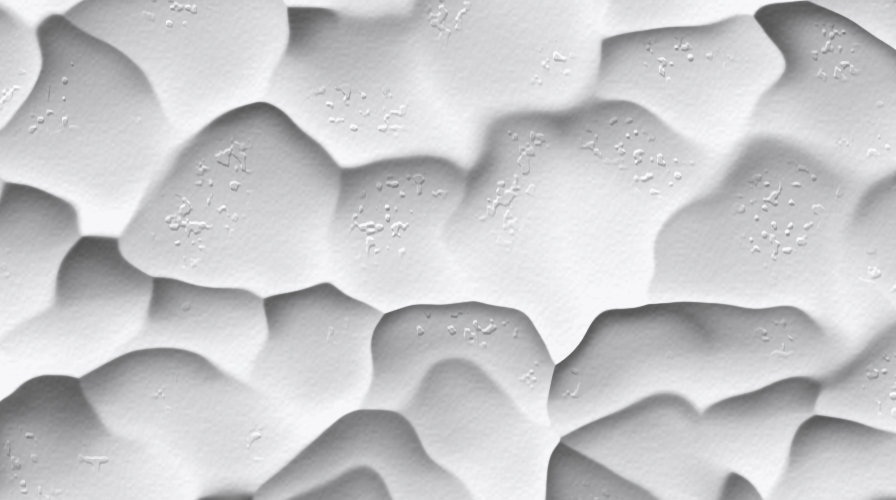
This texture is drawn by a Shadertoy shader. Its source:

```glsl
// Scalloped white plaster: scooped hollows with crisp crests, soft shadows and small chips.

#define ROWS 4.0           // hollows per canvas height
#define JITTER 0.85        // scatter of the hollow centres
#define WARP 0.30          // waviness of the crests
#define CREST_SHARP 75.0   // crispness of the sharp crests
#define CREST_SOFT 8.0     // crispness where crests melt away
#define SHADOW 0.40        // darkness below a crest
#define GLOW 0.11          // brightness above a crest
#define BASE_TONE 0.785    // grey of the open plaster
#define CHIP_RELIEF 0.17   // contrast of chips and pebbles
#define GRAIN_RELIEF 0.05  // contrast of the fine grain

const vec2 LIGHT = vec2(-0.29, 0.957);
const vec3 TINT = vec3(0.997, 0.998, 1.008);

vec2 hash22(vec2 p) {
    vec3 q = fract(p.xyx * vec3(0.1031, 0.1030, 0.0973));
    q += dot(q, q.yzx + 33.33);
    return fract((q.xx + q.yz) * q.zy);
}

float noise(vec2 p) {
    vec2 i = floor(p), f = fract(p);
    f = f * f * (3.0 - 2.0 * f);
    float low = mix(hash22(i).x, hash22(i + vec2(1, 0)).x, f.x);
    float high = mix(hash22(i + vec2(0, 1)).x, hash22(i + vec2(1, 1)).x, f.x);
    return mix(low, high, f.y);
}

vec2 noise2(vec2 p) {
    return vec2(noise(p), noise(p + 57.3)) - 0.5;
}

// Soft cell pattern: x = slope against the light (-1 lit, 1 shaded), y = closeness to a crest
vec2 hollows(vec2 p, float sharpness) {
    const float RIM = 3.2;
    vec2 cell = floor(p);
    float nearest = 100.0, weight = 0.0, slope = 0.0, spread = 0.0;
    for (int y = -2; y <= 2; y++)
    for (int x = -2; x <= 2; x++) {
        vec2 id = cell + vec2(x, y);
        vec2 d = p - id - 0.5 - JITTER * (hash22(id + 19.0) - 0.5);
        // steeper above the centre, so that the upper crest arches
        float depth = dot(d, d) * mix(0.6, 2.1, smoothstep(-0.5, 0.5, d.y));
        float least = min(nearest, depth);
        float keep = exp(sharpness * (least - nearest));
        float w = exp(sharpness * (least - depth));
        float tilt = tanh(3.2 * (dot(d, LIGHT) + 0.08));
        weight = weight * keep + w;
        slope = slope * keep + w * tilt;
        spread = spread * exp(RIM * (least - nearest)) + exp(RIM * (least - depth));
        nearest = least;
    }
    return vec2(slope / weight, smoothstep(0.15, 0.65, 1.0 - 1.0 / spread));
}

// Height of flaked chips and a few round pebbles
float chips(vec2 p) {
    float flakes = 0.65 * noise(p * 62.0) + 0.35 * noise(p * 125.0 + 8.0);
    float h = smoothstep(0.60, 0.76, flakes);
    vec2 q = p * 20.0;
    vec2 rnd = hash22(floor(q) + 71.0);
    float radius = mix(0.08, 0.17, rnd.y);
    float r = length(fract(q) - 0.3 - 0.4 * rnd.yx);
    float pebble = step(0.90, rnd.x) * (1.0 - smoothstep(0.3 * radius, radius, r));
    return max(h, 1.3 * pebble);
}

float grain(vec2 p) {
    return 0.6 * noise(p * 150.0) + 0.4 * noise(p * 85.0 + 31.0);
}

void mainImage(out vec4 fragColor, in vec2 fragCoord) {
    vec2 uv = fragCoord / iResolution.y;

    // Hollows with wavy outlines; some crests fade out
    vec2 p = uv * ROWS * vec2(0.88, 1.0) + 3.0;
    p += WARP * noise2(p * 1.4) * 1.6 + WARP * 0.28 * noise2(p * 3.7 + 11.0);
    float crisp = smoothstep(0.22, 0.42, noise(p * 0.9 + 40.0));
    vec2 h = hollows(p, mix(CREST_SOFT, CREST_SHARP, crisp));
    float slope = h.x, rim = h.y;

    // Broad shading
    float strength = mix(0.55, 1.2, noise(p * 1.1 + 23.0));
    float tone = BASE_TONE - 0.08 * slope;
    tone -= SHADOW * strength * rim * max(slope, 0.0);
    tone += GLOW * rim * max(-slope, 0.0);
    tone += 0.04 * (noise(p * 2.3 + 5.0) - 0.5);

    // Chips gather in the open middle of the hollows
    vec2 offset = LIGHT * 0.0028;
    float patches = smoothstep(0.42, 0.68, noise(uv * 9.0 + 14.0));
    float open = patches * (1.0 - smoothstep(0.15, 0.6, rim));
    tone += CHIP_RELIEF * open * (chips(uv - offset) - chips(uv + offset));
    tone += GRAIN_RELIEF * (grain(uv - offset) - grain(uv + offset));

    fragColor = vec4(clamp(tone, 0.0, 0.97) * TINT, 1.0);
}
```
